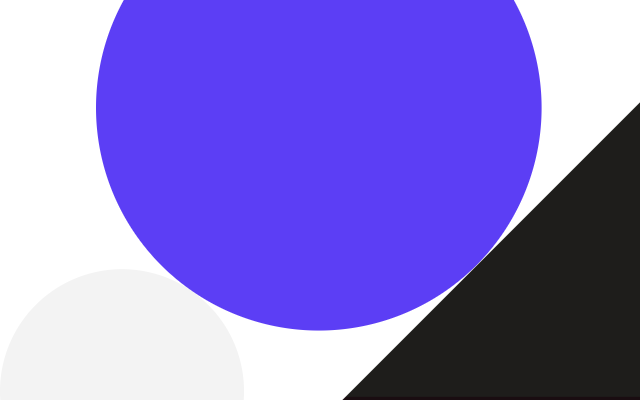
Give the GLSL for this background, as a Shadertoy shader.

```glsl
// Flat geometric backdrop: a large violet disc resting against a pale disc
// and a dark diagonal corner, on white. Each shape is a signed distance,
// blended in with an edge one pixel wide. Lengths are in canvas heights.

const vec3 WHITE  = vec3(1.0);
const vec3 PALE   = vec3(0.951);
const vec3 VIOLET = vec3(0.361, 0.243, 0.961);
const vec3 DARK   = vec3(0.118, 0.114, 0.106);
const vec3 BASE   = vec3(0.100, 0.050, 0.065);

const vec2  BIG_CENTER   = vec2(0.797, 0.7306);
const float BIG_RADIUS   = 0.557;
const vec2  SMALL_CENTER = vec2(0.305, 0.022);
const float SMALL_RADIUS = 0.305;
const float CORNER_START = 0.856;   // where the diagonal meets the bottom edge
const float BASE_HEIGHT  = 0.008;   // thin strip under the dark corner

float discDistance(vec2 p, vec2 center, float radius) {
    return length(p - center) - radius;
}

// Negative to the lower right of a 45 degree line.
float cornerDistance(vec2 p) {
    return (CORNER_START + p.y - p.x) * inversesqrt(2.0);
}

// Coverage of a shape, smoothed over one pixel.
float coverage(float signedDistance, float pixel) {
    return clamp(0.5 - signedDistance / pixel, 0.0, 1.0);
}

void mainImage(out vec4 fragColor, in vec2 fragCoord) {
    vec2 p = fragCoord / iResolution.y;
    float pixel = 1.0 / iResolution.y;

    // Discs, back to front
    vec3 color = WHITE;
    color = mix(color, PALE, coverage(discDistance(p, SMALL_CENTER, SMALL_RADIUS), pixel));
    color = mix(color, VIOLET, coverage(discDistance(p, BIG_CENTER, BIG_RADIUS), pixel));

    // Dark corner with its base strip
    vec3 cornerColor = mix(DARK, BASE, coverage(p.y - BASE_HEIGHT, pixel));
    color = mix(color, cornerColor, coverage(cornerDistance(p), pixel));

    fragColor = vec4(color, 1.0);
}
```
